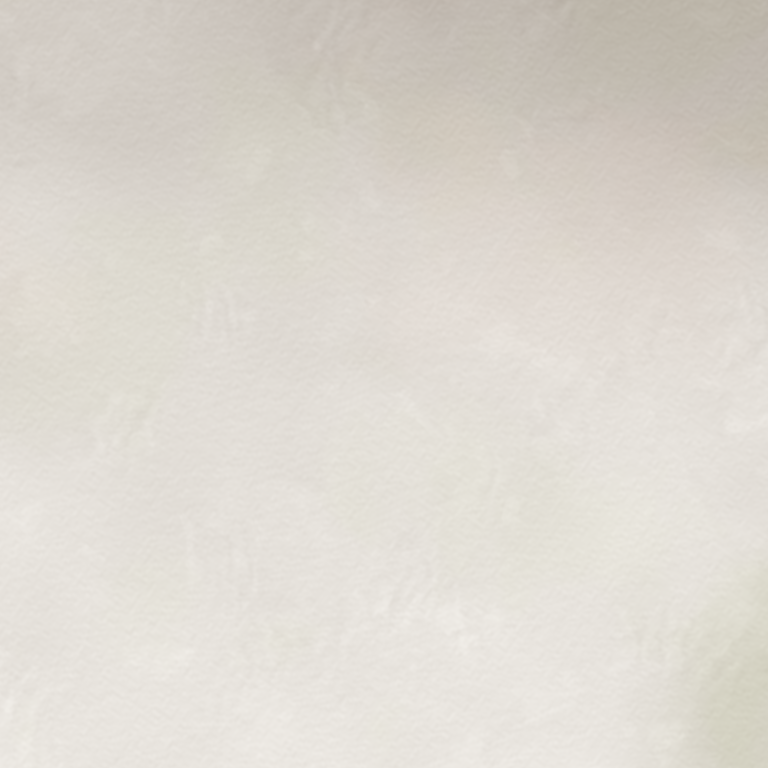
Give the GLSL for this texture, as a WebGL 1 fragment shader.

```glsl
precision highp float;
// Pale limewashed plaster: soft cloudy paint layers, shaded toward the top right.

uniform vec2 u_resolution;

#define SHADE_COLOR vec3(0.700, 0.666, 0.628)
#define LIGHT_COLOR vec3(0.915, 0.900, 0.877)
#define ROSE_TINT vec3(0.008, -0.003, -0.006)
#define OLIVE_TINT vec3(-0.004, 0.001, -0.012)
#define CLOUD_AMOUNT 0.20
#define LAYER_AMOUNT 0.065
#define RIDGE_AMOUNT 0.11
#define DAB_AMOUNT 0.06
#define GRAIN_AMOUNT 0.075
#define GRAIN_SCALE 215.0

float hash(vec2 p) {
  return fract(sin(dot(p, vec2(127.1, 311.7))) * 43758.5453);
}

float noise(vec2 p) {
  vec2 cell = floor(p);
  vec2 f = fract(p);
  f = f * f * (3.0 - 2.0 * f);
  return mix(mix(hash(cell), hash(cell + vec2(1.0, 0.0)), f.x),
             mix(hash(cell + vec2(0.0, 1.0)), hash(cell + vec2(1.0, 1.0)), f.x), f.y);
}

float fbm(vec2 p) {
  float sum = 0.0;
  float weight = 0.5;
  for (int i = 0; i < 5; i++) {
    sum += weight * noise(p);
    p = mat2(1.6, 1.2, -1.2, 1.6) * p + 7.3;
    weight *= 0.5;
  }
  return sum;
}

// Overall light: bright below, dim above, darkest at the top right.
float wallLight(vec2 uv) {
  float topShade = smoothstep(0.62, 1.06, uv.y + 0.12 * (uv.x - 0.5));
  return 0.995 - 0.22 * uv.y
       - 0.17 * smoothstep(0.42, 0.92, uv.y)
       - 0.44 * topShade * mix(0.12, 1.0, smoothstep(0.0, 0.85, uv.x));
}

// Overlapping washes: each fades in slowly and ends in a firmer edge.
float paintLayers(vec2 p) {
  float level = fract(fbm(p) * 4.0);
  return level * smoothstep(1.0, 0.88, level) - 0.43;
}

// Relief lit from the upper left, from the slope of a noise field.
float relief(vec2 p) {
  return noise(p + vec2(-0.35, 0.35)) - noise(p + vec2(0.35, -0.35));
}

void main() {
  vec2 uv = gl_FragCoord.xy / u_resolution;
  vec2 warp = vec2(fbm(uv * 5.0 + 3.1), fbm(uv * 5.0 + 19.7)) - 0.48;
  vec2 p = uv + 0.16 * warp;

  // Broad clouds and wash edges
  float tone = wallLight(uv + 0.08 * warp);
  tone += CLOUD_AMOUNT * (fbm(p * 6.0 + 11.0) - 0.48);
  float layerMask = smoothstep(0.30, 0.65, noise(uv * 5.0 + 41.0));
  tone += LAYER_AMOUNT * layerMask * paintLayers(p * 4.0 + 27.0);

  // Scattered trowel ridges and small pale dabs
  float roughMask = smoothstep(0.48, 0.72, fbm(uv * 7.0 + 63.0));
  tone += RIDGE_AMOUNT * roughMask * relief(p * vec2(90.0, 45.0));
  float dabs = smoothstep(0.64, 0.76, fbm(p * 18.0 + 52.0));
  tone += DAB_AMOUNT * dabs;

  // Fine paper grain, on turned axes so that no weave shows
  vec2 turned = mat2(0.82, 0.57, -0.57, 0.82) * uv * GRAIN_SCALE;
  float grain = relief(turned) + 0.4 * relief(turned.yx * 0.53 + 5.0);
  tone += GRAIN_AMOUNT * grain;

  // Stained lower right corner
  float stain = smoothstep(0.24, 0.0, length((uv - vec2(1.02, 0.03)) * vec2(1.0, 0.8) + 0.25 * warp));
  tone -= 0.36 * stain;

  // Warm and greenish drifts of pigment
  vec3 color = mix(SHADE_COLOR, LIGHT_COLOR, clamp(tone, 0.0, 1.12));
  float rose = smoothstep(0.44, 0.70, fbm(p * 5.0 + 81.0)) * smoothstep(0.35, 0.75, uv.y);
  float olive = smoothstep(0.50, 0.72, fbm(p * 6.0 + 95.0));
  color += ROSE_TINT * rose + OLIVE_TINT * (olive + 1.8 * stain);

  gl_FragColor = vec4(color, 1.0);
}
```
